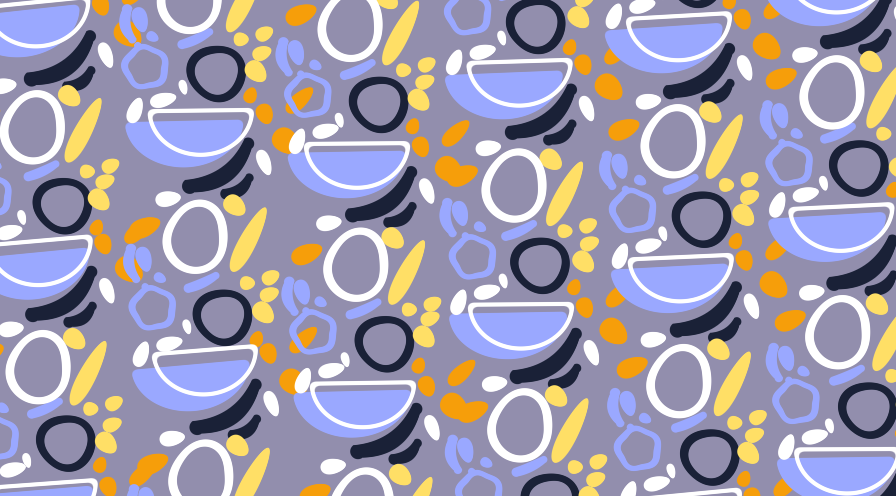
Give the GLSL for this pattern, as a Shadertoy shader.

```glsl
// Hand-cut tableware collage: bowls, rings, pebbles and crescents on mauve.
// One motif of distance shapes repeats down six staggered, slightly sheared columns;
// a hash shifts and tilts its parts a little from one repeat to the next.

const vec3 MAUVE  = vec3(0.573, 0.557, 0.678);
const vec3 BLUE   = vec3(0.605, 0.66, 1.0);
const vec3 NAVY   = vec3(0.10, 0.13, 0.215);
const vec3 YELLOW = vec3(1.0, 0.875, 0.40);
const vec3 ORANGE = vec3(0.965, 0.62, 0.04);
const vec3 WHITE  = vec3(1.0);

const float VIEW_HEIGHT = 426.0;          // design units per canvas height
const vec2 CELL = vec2(137.5, 206.0);
const vec2 ANCHOR = vec2(31.0, 210.0);
const float SHEAR = 0.024;
const float STAGGER[6] = float[6](110.0, -2.0, 22.0, 160.0, 122.0, 80.0);

vec2 hash22(vec2 p) {
    vec3 q = fract(p.xyx * vec3(0.1031, 0.1030, 0.0973));
    q += dot(q, q.yzx + 33.33);
    return fract((q.xx + q.yz) * q.zy);
}

vec2 drift(vec2 id, float part) {
    return (hash22(id + part * 7.3) - 0.5) * 5.0;
}

vec2 turn(vec2 p, float a) {
    float c = cos(a), s = sin(a);
    return vec2(c * p.x + s * p.y, c * p.y - s * p.x);
}

float ellipse(vec2 p, vec2 r) {
    float k = length(p / r);
    return k * (k - 1.0) / max(length(p / (r * r)), 1e-4);
}

// Egg-shaped pebble
float blob(vec2 p, vec2 center, vec2 r, float angle) {
    vec2 q = turn(p - center, angle);
    q.y *= 1.0 + 0.2 * clamp(q.x / r.x, -1.0, 1.0);
    return ellipse(q, r);
}

// Wobbly closed brush stroke
float ring(vec2 p, vec2 center, vec2 r, float lobes, float phase, float halfWidth) {
    vec2 q = p - center;
    float a = atan(q.y, q.x + 1e-4);
    float d = ellipse(turn(q, 0.2), r) + 0.9 * sin(lobes * a + phase);
    return abs(d) - halfWidth - 0.4 * sin(2.0 * a + phase);
}

// Capsule bent into an arc, thinner at its far end
float banana(vec2 p, vec2 center, float len, float thick, float angle, float bend) {
    vec2 q = turn(p - center, angle);
    float t = clamp(q.x / len, -1.0, 1.0);
    q.y -= bend * (1.0 - t * t);
    q.x -= t * len;
    return (length(q) - thick * (1.0 - 0.15 * t * t - 0.1 * t)) * 0.9;
}

// Half ellipse with softened corners
float bowl(vec2 p, vec2 center, vec2 r, float angle) {
    vec2 q = turn(p - center, angle);
    float a = ellipse(q, r), b = -q.y;
    float h = max(6.0 - abs(a - b), 0.0);
    return max(a, b) + h * h / 24.0;
}

void paint(inout vec3 col, vec3 ink, float d, float px) {
    col = mix(ink, col, smoothstep(-0.6 * px, 0.6 * px, d));
}

void motif(inout vec3 col, vec2 p, vec2 id, float px) {
    float tilt = (hash22(id + 3.7).x - 0.5) * 0.1;
    vec2 a = p + drift(id, 1.0), b = p + drift(id, 2.0), c = p + drift(id, 3.0);

    // Orange petals
    float d = blob(a, vec2(-43, -11), vec2(14, 8), -0.4);
    d = min(d, blob(b, vec2(92, 90), vec2(15, 6.5), -0.75));
    d = min(d, blob(c, vec2(85, 123), vec2(13, 10), 0.7));
    d = min(d, blob(a, vec2(53, 85), vec2(7, 5.5), -1.2));
    paint(col, ORANGE, min(d, blob(b, vec2(62, 102), vec2(9, 7), 1.2)), px);

    // Blue leaves, dots, dash and ring
    d = banana(b, vec2(-54, 25), 13.0, 4.8, 1.4, 4.0);
    d = min(d, blob(b, vec2(-45, 21), vec2(11, 6.5), 1.3));
    d = min(d, blob(c, vec2(-30, 33), vec2(5.5, 4.2), 0.5));
    d = min(d, blob(c, vec2(-42, 41), vec2(4, 3), 0.6));
    d = min(d, banana(a, vec2(6, 36), 13.0, 4.2, -0.43, 1.0));
    paint(col, BLUE, min(d, ring(c, vec2(-36, 59), vec2(17.2, 16.8), 5.0, 1.0, 2.7)), px);

    // Bowl glaze and its loose outline
    paint(col, BLUE, bowl(a, vec2(-4, 107), vec2(51, 40), tilt - 0.06), px);
    paint(col, WHITE, abs(bowl(b, vec2(7, 99), vec2(44, 38), tilt - 0.05)) - 1.8, px);

    // Navy crescents and ring
    d = banana(c, vec2(27, 143), 31.0, 7.0, -0.63, 10.0);
    d = min(d, banana(c, vec2(43, 161), 12.0, 5.2, -0.6, 4.0));
    paint(col, NAVY, min(d, ring(a, vec2(24, 66), vec2(22, 21), 3.0, 0.5, 3.4)), px);

    // Yellow seeds
    d = blob(b, vec2(33, -25), vec2(10.5, 8), 0.7);
    d = min(d, blob(b, vec2(45, 4), vec2(31, 7.5), -1.09));
    d = min(d, blob(a, vec2(45, 37), vec2(6.5, 5.8), 0.0));
    d = min(d, blob(a, vec2(65, 32), vec2(8, 6), -0.5));
    d = min(d, blob(c, vec2(64, 47), vec2(8.5, 6), -0.4));
    paint(col, YELLOW, min(d, blob(c, vec2(59, 63), vec2(10.5, 8), 0.8)), px);

    // White ring and pebbles
    d = ring(p, vec2(0), vec2(24, 29), 3.0, 2.2, 3.4);
    d = min(d, blob(c, vec2(-23, -35), vec2(11, 6.5), -0.15));
    d = min(d, blob(a, vec2(-46, 98), vec2(11.5, 6), -1.2));
    d = min(d, blob(a, vec2(-22, 89), vec2(11.5, 6), -0.25));
    d = min(d, blob(b, vec2(-8, 79), vec2(6.5, 3.5), 1.3));
    paint(col, WHITE, min(d, blob(c, vec2(66, 141), vec2(11.5, 5.5), 1.2)), px);
}

void mainImage(out vec4 fragColor, in vec2 fragCoord) {
    float px = VIEW_HEIGHT / iResolution.y;
    vec2 p = vec2(fragCoord.x, iResolution.y - fragCoord.y) * px;
    vec3 col = MAUVE;
    float firstColumn = floor((p.x - SHEAR * (p.y - ANCHOR.y) - ANCHOR.x) / CELL.x + 0.13);
    for (int i = 0; i < 2; i++) {
        float column = firstColumn + float(i);
        float stagger = STAGGER[int(mod(column + 0.5, 6.0))];
        float firstRow = floor((p.y - stagger) / CELL.y + 0.12);
        for (int j = 0; j < 2; j++) {
            float row = firstRow + float(j);
            float y = stagger + row * CELL.y;
            float x = ANCHOR.x + column * CELL.x + SHEAR * (y - ANCHOR.y);
            motif(col, p - vec2(x, y), vec2(column, row) + 20.0, px);
        }
    }
    fragColor = vec4(col, 1.0);
}
```
